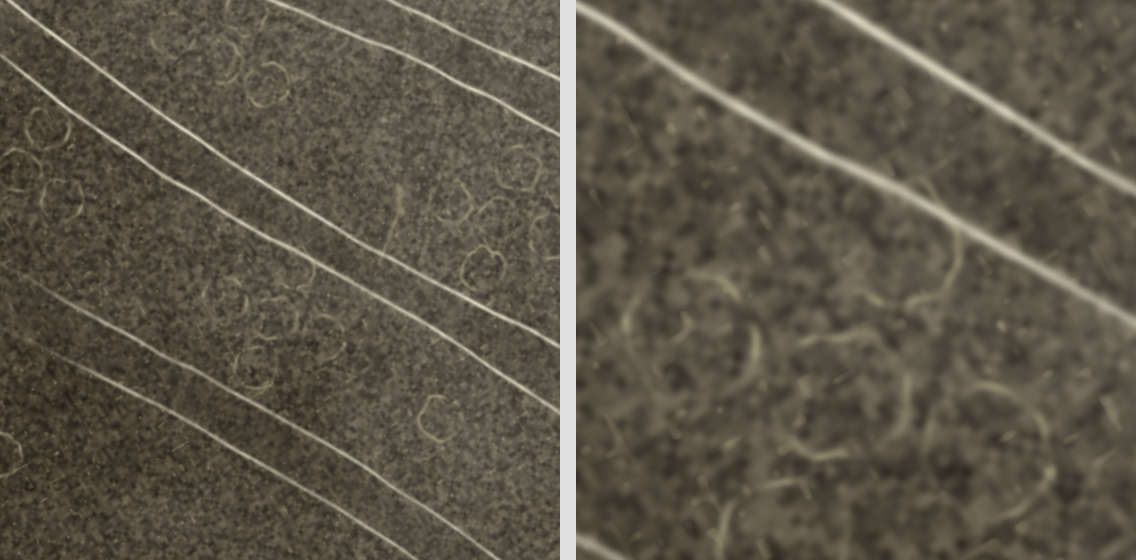
Left, the full canvas; right, a detail of the centre.
A Shadertoy shader for this pattern:

```glsl
#define LINE_WIDTH 0.0036
#define RING_WIDTH 0.0034
#define RING_RADIUS 0.038
#define RING_SPACING 0.095
#define GRAIN_SCALE 150.0
#define GRAIN_CONTRAST 0.95
#define GROUND_DARK vec3(0.255, 0.228, 0.175)
#define GROUND_LIGHT vec3(0.395, 0.375, 0.325)
#define LINE_COLOR vec3(0.84, 0.82, 0.73)
#define RING_COLOR vec3(0.63, 0.60, 0.48)

const float PI = 3.14159265;

// Each line: height at left edge, slope, bow, S-bend
const vec4 LINES[6] = vec4[6](
    vec4(-0.368, 0.509, 0.000, -0.012), vec4(-0.224, 0.465, 0.000, 0.012),
    vec4(-0.013, 0.630, 0.045, 0.000), vec4(0.100, 0.636, 0.016, 0.014),
    vec4(0.469, 0.615, -0.030, 0.008), vec4(0.586, 0.590, -0.035, 0.000));

// Each ring cluster: center, turn, bit mask of surviving rings
const vec4 CLUSTERS[6] = vec4[6](
    vec4(0.393, 0.107, 0.50, 27.0), vec4(0.894, 0.391, 0.33, 31.0),
    vec4(0.490, 0.569, 0.36, 31.0), vec4(0.033, 0.306, 0.58, 19.0),
    vec4(0.788, 0.747, 0.00, 1.0), vec4(0.000, 0.812, 0.00, 1.0));

float hash(vec2 p) {
    vec3 q = fract(vec3(p.xyx) * 0.1031);
    q += dot(q, q.yzx + 33.33);
    return fract((q.x + q.y) * q.z);
}

float noise(vec2 p) {
    vec2 i = floor(p), f = fract(p);
    f = f * f * (3.0 - 2.0 * f);
    return mix(mix(hash(i), hash(i + vec2(1, 0)), f.x),
               mix(hash(i + vec2(0, 1)), hash(i + vec2(1, 1)), f.x), f.y);
}

vec2 rotate(vec2 p, float a) {
    return mat2(cos(a), sin(a), -sin(a), cos(a)) * p;
}

// Chalky stroke with a bright core and soft flanks
float stroke(float dist, float width) {
    float w = width + 0.2 / iResolution.y;
    return exp(-dist * dist / (w * w));
}

float segment(vec2 p, vec2 a, vec2 b) {
    vec2 d = b - a;
    return length(p - a - d * clamp(dot(p - a, d) / dot(d, d), 0.0, 1.0));
}

// Signed distance below a wandering line
float lineDistance(vec2 p, int i) {
    vec4 l = LINES[i];
    float y = l.x + l.y * p.x + l.z * sin(PI * p.x) + l.w * sin(2.0 * PI * p.x);
    y += 0.006 * (noise(vec2(p.x * 17.0, float(i) * 9.0)) - 0.5);
    return (p.y - y) / sqrt(1.0 + l.y * l.y);
}

// Line strength: older lines are fainter and fade at the left
float lineWear(vec2 p, int i) {
    float start = LINES[i].x;
    float fade = mix(0.25, 1.0, smoothstep(0.3 * start - 0.1, 0.3 * start + 0.05, p.x));
    float patches = 0.5 + 0.3 * noise(p * 18.0 + float(i) * 13.0) + 0.35 * noise(p * 90.0);
    return min(fade * patches * mix(1.0, 0.7, clamp(start / 0.5, 0.0, 1.0)), 1.0);
}

// Broken, slightly uneven ring
float ring(vec2 p, float id) {
    float r = length(p);
    vec2 dir = p / max(r, 0.0001);
    float radius = RING_RADIUS + 0.010 * (noise(dir * 2.2 + id * 7.3) - 0.5);
    float worn = smoothstep(0.20, 0.75, noise(dir * 2.3 + id * 17.0 + 40.0));
    float patches = mix(0.35, 1.1, noise(p * 100.0 + id * 5.0));
    return stroke(r - radius, RING_WIDTH) * mix(0.22, 1.0, worn) * patches;
}

// Quincunx of rings: one in the middle, four around it
float ringCluster(vec2 p, int c) {
    vec4 cluster = CLUSTERS[c];
    float mark = 0.0;
    for (int k = 0; k < 5; k++) {
        if (((int(cluster.w) >> k) & 1) == 0) continue;
        float id = float(c * 5 + k);
        float angle = cluster.z + 0.5 * PI * float(k - 1);
        vec2 offset = k == 0 ? vec2(0.0) : RING_SPACING * vec2(cos(angle), sin(angle));
        mark = max(mark, ring(p - cluster.xy - offset, id));
    }
    return mark;
}

void mainImage(out vec4 fragColor, in vec2 fragCoord) {
    vec2 uv = fragCoord / iResolution.xy;
    vec2 p = vec2(uv.x, 1.0 - uv.y);

    // Paired lines and the smoother bands between them
    float lines = 0.0, band = 0.0;
    for (int i = 0; i < 6; i += 2) {
        float upper = lineDistance(p, i), lower = lineDistance(p, i + 1);
        band = max(band, smoothstep(0.0, 0.03, min(upper, -lower)));
        lines = max(lines, stroke(upper, LINE_WIDTH) * lineWear(p, i));
        lines = max(lines, stroke(lower, LINE_WIDTH) * lineWear(p, i + 1));
    }

    float rings = 0.0;
    for (int c = 0; c < 6; c++) rings = max(rings, ringCluster(p, c));

    // Small stem with a thick head
    float stem = stroke(segment(p, vec2(0.712, 0.338), vec2(0.714, 0.380)), 0.0080);
    stem = max(stem, 0.8 * stroke(segment(p, vec2(0.712, 0.380), vec2(0.677, 0.470)), 0.0036));
    stem *= mix(0.45, 1.0, noise(p * 80.0));

    // Ground with slow stains, lighter toward the upper right
    float stains = 0.35 * (noise(p * 4.0 + 2.0) - 0.5) + 0.30 * (noise(p * 13.0 + 5.0) - 0.5);
    float light = 0.72 * uv.x + 0.33 * uv.y + stains;
    vec3 color = mix(GROUND_DARK, GROUND_LIGHT, clamp(light, 0.0, 1.1));

    // Two crossed layers of grain, calmer in bands and toward the light
    float fine = noise(rotate(p, 0.6) * GRAIN_SCALE);
    float coarse = noise(rotate(p, 1.3) * GRAIN_SCALE * 0.62 + 31.0);
    float calm = (1.0 - 0.2 * band) * mix(1.1, 0.75, clamp(light, 0.0, 1.0));
    color *= (1.0 - 0.05 * band) * (1.0 + GRAIN_CONTRAST * calm * (0.55 * fine + 0.45 * coarse - 0.5));
    float flecks = smoothstep(0.80, 1.0, noise(rotate(p, 2.1) * 100.0 + 71.0));
    color += vec3(0.12, 0.11, 0.08) * flecks * calm;

    color = mix(color, RING_COLOR, 0.85 * min(max(rings, stem), 1.0));
    color = mix(color, LINE_COLOR, lines);
    fragColor = vec4(color, 1.0);
}
```
